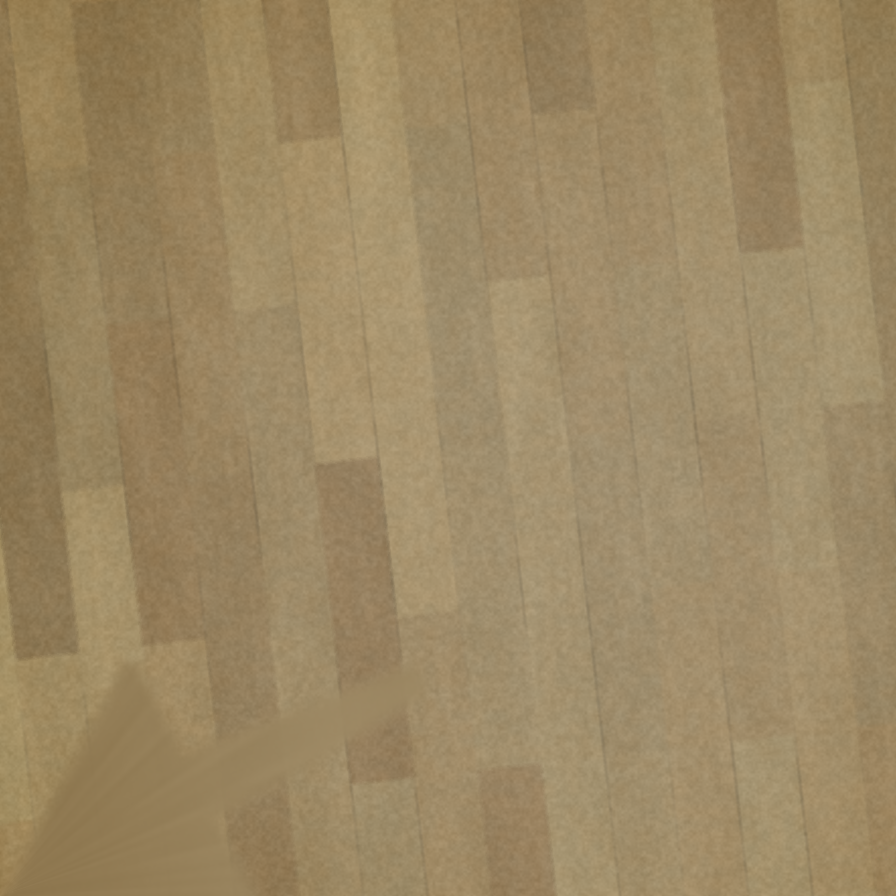
A WebGL 2 fragment shader for this texture:

```glsl
#version 300 es
precision highp float;

uniform vec2 u_resolution;
out vec4 fragColor;

#define TILT 0.112
#define PLANK_SIZE vec2(0.0712, 0.360)
#define PLANK_START vec2(0.0065, 0.194)
#define SEAM_WIDTH 0.0034
#define SEAM_DEPTH 0.12
#define EDGE_SOFTNESS 0.0055
#define GRAIN_SCALE 170.0
#define GRAIN_DEPTH 0.088
#define STREAK_DEPTH 0.030
#define HAZE_AMOUNT 0.55

const vec3 DARK_WOOD = vec3(0.540, 0.448, 0.312);
const vec3 LIGHT_WOOD = vec3(0.690, 0.616, 0.446);
const vec3 HAZE = vec3(0.638, 0.573, 0.466);
const vec3 SMUDGE_DARK = vec3(0.550, 0.460, 0.305);
const vec3 SMUDGE_LIGHT = vec3(0.610, 0.530, 0.385);

float hash(vec2 cell) {
  uvec2 k = uvec2(ivec2(cell)) * uvec2(1597u, 3571u);
  uint n = (k.x ^ k.y) * 747796u + 28913u;
  n = ((n >> 15) ^ n) * 277803u;
  n = ((n >> 13) ^ n) * 668265u;
  return float((n >> 8) & 65535u) / 65535.0;
}

float noise(vec2 p) {
  vec2 i = floor(p);
  vec2 f = fract(p);
  f = f * f * (3.0 - 2.0 * f);
  return mix(mix(hash(i), hash(i + vec2(1, 0)), f.x),
             mix(hash(i + vec2(0, 1)), hash(i + vec2(1, 1)), f.x), f.y);
}

// Column and row of a plank; every second column is shifted by half a length
vec2 plankCell(vec2 floorPos) {
  vec2 g = (floorPos - PLANK_START) / PLANK_SIZE;
  float column = floor(g.x);
  return vec2(column, floor(g.y - 0.5 * mod(column, 2.0)));
}

vec3 plankColor(vec2 cell) {
  float tone = 0.65 * hash(cell + vec2(7, 23)) + 0.35 * hash(cell + vec2(31, 5));
  float warmth = hash(cell + vec2(61, 40)) - 0.5;
  return mix(DARK_WOOD, LIGHT_WOOD, tone) + warmth * vec3(0.014, -0.012, -0.022);
}

// Averages nearby samples so that plank borders are soft
vec3 softPlanks(vec2 floorPos) {
  vec3 sum = vec3(0);
  for (int y = 0; y < 4; y++)
    for (int x = 0; x < 4; x++) {
      vec2 offset = (vec2(x, y) - 1.5) / 4.0 * EDGE_SOFTNESS;
      sum += plankColor(plankCell(floorPos + offset));
    }
  return sum / 16.0;
}

// Broken dark lines along the planks, each stretch of its own strength
float seams(vec2 floorPos) {
  float across = (floorPos.x - PLANK_START.x) / PLANK_SIZE.x;
  float edge = floor(across + 0.5);
  float dist = abs(across - edge) * PLANK_SIZE.x;
  float stretch = smoothstep(0.25, 0.8, noise(vec2(edge * 5.0, floorPos.y * 7.0)));
  float breaks = 0.35 + 0.65 * noise(vec2(edge * 9.0, floorPos.y * 75.0));
  return (1.0 - smoothstep(0.0, SEAM_WIDTH, dist)) * (0.12 + 0.88 * stretch) * breaks;
}

// Rubbed patch: a blunt wedge with a tapering arm
float smudgeDistance(vec2 p) {
  float left = dot(p, vec2(-0.887, 0.461));
  float right = dot(p - vec2(0.155, 0.265), vec2(0.891, 0.454));
  float wedge = max(max(left, right), p.y - 0.262);
  vec2 start = vec2(0.20, 0.11);
  vec2 arm = vec2(0.255, 0.125);
  float t = clamp(dot(p - start, arm) / dot(arm, arm), 0.0, 1.0);
  float limb = length(p - start - arm * t) - mix(0.048, 0.024, t);
  return min(wedge, limb);
}

void main() {
  vec2 p = gl_FragCoord.xy / u_resolution;
  vec2 down = vec2(p.x, 1.0 - p.y);
  float c = cos(TILT), s = sin(TILT);
  vec2 floorPos = vec2(c * down.x - s * down.y, s * down.x + c * down.y);

  // Planks with slow mottling and uneven lengthwise figure
  vec3 color = softPlanks(floorPos);
  color += 0.035 * (noise(floorPos * vec2(28, 9)) - 0.5);
  vec2 figure = floorPos + 0.006 * noise(floorPos * 23.0);
  float streak = noise(figure * vec2(125, 17)) * noise(floorPos * vec2(35, 11)) - 0.25;

  // Pale haze near the middle, warmer shade toward the corners
  vec2 fromHaze = (p - vec2(0.68, 0.43)) / vec2(0.46, 0.55);
  color = mix(color, HAZE, HAZE_AMOUNT * exp(-dot(fromHaze, fromHaze)));
  float corner = smoothstep(0.35, 0.85, length(p - vec2(0.60, 0.42)));
  color *= 1.0 - corner * vec3(0.06, 0.09, 0.17);
  color *= 1.0 - SEAM_DEPTH * seams(floorPos);

  // Speckle in three sizes, with a slight drift of hue
  float speckle = 0.40 * noise(p * GRAIN_SCALE) + 0.35 * noise(p.yx * GRAIN_SCALE * 1.7)
                + 0.25 * noise(p * GRAIN_SCALE * 2.6) - 0.5;
  float hue = noise(p * 75.0 + 40.0) - 0.5;
  color += STREAK_DEPTH * streak + GRAIN_DEPTH * speckle + hue * vec3(0.012, -0.003, -0.014);

  // Rubbed patch with faint rays spreading from the lower left
  float rays = noise(vec2(atan(p.y, p.x + 0.001) * 28.0, length(p) * 9.0)) - 0.5;
  vec3 smudge = mix(SMUDGE_DARK, SMUDGE_LIGHT, smoothstep(0.0, 0.38, p.x)) + 0.02 * rays;
  color = mix(color, smudge, 0.92 * (1.0 - smoothstep(-0.018, 0.010, smudgeDistance(p))));
  fragColor = vec4(color, 1.0);
}
```
